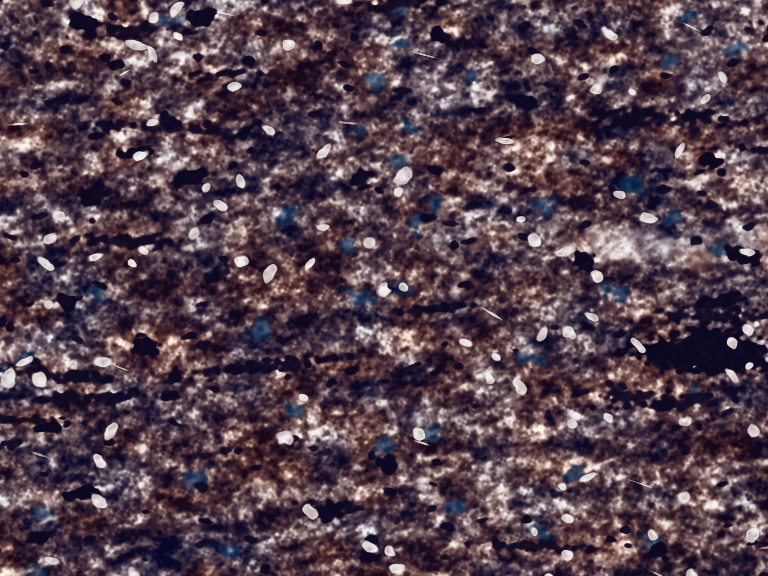
A WebGL 2 fragment shader for this texture:

```glsl
#version 300 es
precision highp float;
// Thin section of layered mudstone: brown matrix, pale silt grains, dark organic flakes.

uniform vec2 u_resolution;
out vec4 fragColor;

// Tone ramp: stops in standard deviations of the tone field.
const int STOPS = 8;
const float LEVEL[STOPS] = float[](-2.0, -1.17, -0.29, 0.35, 0.88, 1.44, 2.17, 2.8);
const vec3 RAMP[STOPS] = vec3[](
    vec3(0.05, 0.03, 0.13), vec3(0.12, 0.08, 0.18), vec3(0.24, 0.16, 0.23),
    vec3(0.36, 0.27, 0.30), vec3(0.48, 0.39, 0.41), vec3(0.65, 0.57, 0.58),
    vec3(0.86, 0.83, 0.83), vec3(0.95, 0.95, 0.94));
const vec3 BLUE_STAIN = vec3(0.12, 0.27, 0.43);
const vec3 WARM_DRIFT = vec3(0.022, 0.0, -0.018);

const float BIAS = -0.08;
const float FLAKE_TONE = -2.0;
const float GRAIN_TONE = 2.35;
const float SEAM_HEIGHT = 0.578;
const float SEAM_THICKNESS = 0.032;
const vec2 LENS_CENTER = vec2(1.235, 0.39);
const vec2 LENS_RADIUS = vec2(0.125, 0.034);
const vec2 PATCH_CENTER = vec2(1.24, 0.905);
const vec2 PATCH_RADIUS = vec2(0.07, 0.045);

vec3 hash3(vec2 cell, float seed) {
    vec3 q = fract(vec3(cell.xyx + seed * 17.3) * vec3(0.1031, 0.1030, 0.0973));
    q += dot(q, q.yxz + 33.33);
    return fract((q.xxy + q.yzz) * q.zyx);
}

mat2 rotation(float angle) {
    float c = cos(angle), s = sin(angle);
    return mat2(c, -s, s, c);
}

// Value noise scaled to zero mean and unit deviation.
float noise(vec2 p, float seed) {
    vec2 i = floor(p), f = fract(p);
    f = f * f * (3.0 - 2.0 * f);
    float low = mix(hash3(i, seed).x, hash3(i + vec2(1, 0), seed).x, f.x);
    float high = mix(hash3(i + vec2(0, 1), seed).x, hash3(i + vec2(1, 1), seed).x, f.x);
    return (mix(low, high, f.y) - 0.5) / 0.214;
}

// Cellular scatter of ragged ellipses; radius is in cells, share is the filled part of cells.
float scatter(vec2 p, float cells, float share, vec2 radius, float tilt,
              float softness, float ragged, float seed) {
    vec2 q = p * cells, home = floor(q);
    float mask = 0.0;
    for (int y = -1; y <= 1; y++)
    for (int x = -1; x <= 1; x++) {
        vec2 cell = home + vec2(x, y);
        vec3 place = hash3(cell, seed);
        vec3 form = hash3(cell, seed + 5.0);
        if (place.z > share) continue;
        vec2 d = rotation((form.x - 0.5) * tilt) * (q - cell - place.xy);
        float edge = length(d / (radius * mix(vec2(0.45), vec2(1.0), form.yz))) - 1.0 + ragged;
        mask = max(mask, 1.0 - smoothstep(-softness, softness, edge));
    }
    return mask;
}

vec3 toneColor(float tone) {
    vec3 color = RAMP[0];
    for (int i = 1; i < STOPS; i++)
        color = mix(color, RAMP[i], clamp((tone - LEVEL[i - 1]) / (LEVEL[i] - LEVEL[i - 1]), 0.0, 1.0));
    return color;
}

void main() {
    vec2 p = gl_FragCoord.xy / u_resolution.y;
    vec2 tilted = rotation(0.35) * p;

    // Matrix: bedding streaks, clumps and fine grit
    float clump = noise(p * vec2(24.0, 40.0), 1.0);
    float medium = noise(rotation(0.12) * p * vec2(52.0, 78.0), 2.0);
    float fine = noise(tilted * vec2(105.0, 125.0), 3.0);
    float grit = noise(tilted.yx * 195.0, 4.0);
    float tone = BIAS + 0.28 * noise(p * vec2(4.0, 27.0), 5.0)
               + 0.42 * clump + 0.52 * medium + 0.48 * fine + 0.34 * grit;
    float ragged = 0.14 * medium + 0.16 * fine;

    // Pale silt seam, swelling at both sides, and a pale patch
    float swell = smoothstep(0.92, 1.08, p.x) + 0.6 * exp(-pow((p.x - 0.3) / 0.15, 2.0))
                + 0.3 * exp(-pow((p.x - 0.8) / 0.12, 2.0));
    float across = (p.y - SEAM_HEIGHT - 0.009 * sin(p.x * 9.0) - 0.005 * clump) / SEAM_THICKNESS;
    float pale = swell * exp(-across * across * across * across);
    vec2 patchOffset = (p - PATCH_CENTER) / PATCH_RADIUS;
    pale += 0.55 * exp(-dot(patchOffset, patchOffset));
    tone = mix(tone, 0.55 * tone + 1.35, min(pale, 1.0));

    // Soft pale grains
    tone += 0.9 * scatter(p, 36.0, 0.45, vec2(0.55, 0.38), 1.6, 0.5, ragged, 11.0);

    // Dark flakes, specks, wisps and one large lens
    float dark = scatter(p, 9.0, 0.2, vec2(0.34, 0.16), 0.7, 0.16, ragged, 21.0);
    dark = max(dark, 0.9 * scatter(p, 30.0, 0.15, vec2(0.42, 0.24), 0.9, 0.3, ragged, 31.0));
    dark = max(dark, 0.85 * scatter(p, 6.0, 0.35, vec2(0.75, 0.075), 0.18, 0.4, 2.0 * ragged, 41.0));
    float lens = length((p - LENS_CENTER) / LENS_RADIUS) - 1.0 + 0.7 * ragged + 0.08 * clump;
    dark = max(dark, 1.0 - smoothstep(-0.1, 0.1, lens));
    tone = mix(tone, FLAKE_TONE + 0.12 * fine, dark);

    // Clear bright grains and thin needles
    float bright = scatter(p, 22.0, 0.13, vec2(0.38, 0.25), 2.4, 0.22, 0.8 * ragged, 51.0);
    bright = max(bright, 0.8 * scatter(p, 9.0, 0.1, vec2(0.2, 0.02), 1.2, 0.4, 0.0, 61.0));
    tone = mix(tone, GRAIN_TONE + 0.25 * fine, bright);

    // Colour, warm drift and blue pore stain
    vec3 color = toneColor(tone);
    color += WARM_DRIFT * (0.5 + noise(p * vec2(14.0, 22.0), 6.0)) * (1.0 - dark) * (1.0 - bright);
    float stain = scatter(p, 16.0, 0.13, vec2(0.36, 0.25), 1.5, 0.4, 1.5 * ragged, 71.0);
    color = mix(color, BLUE_STAIN + 0.06 * fine, 0.65 * stain * (1.0 - bright) * (1.0 - dark));
    fragColor = vec4(clamp(color, 0.0, 1.0), 1.0);
}
```
